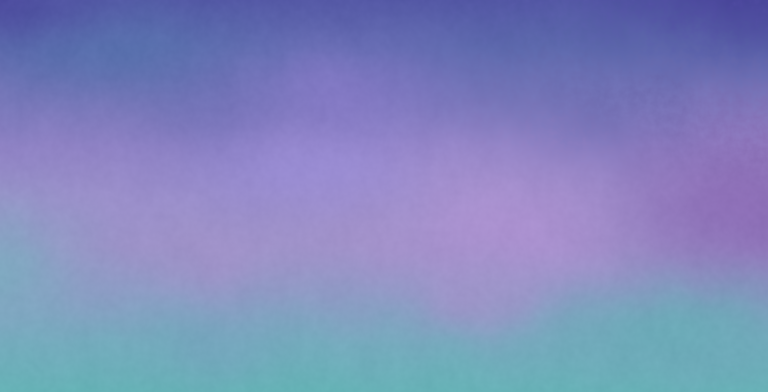
A WebGL 2 fragment shader for this background:

```glsl
#version 300 es
precision highp float;

uniform vec2 u_resolution;
out vec4 fragColor;

// Vertical ramp, evenly spaced from bottom to top
const int STOPS = 9;
const vec3 RAMP[STOPS] = vec3[STOPS](
  vec3(0.40, 0.70, 0.715), vec3(0.455, 0.67, 0.74), vec3(0.55, 0.61, 0.77),
  vec3(0.61, 0.575, 0.785), vec3(0.605, 0.56, 0.79), vec3(0.56, 0.51, 0.77),
  vec3(0.46, 0.46, 0.72), vec3(0.36, 0.41, 0.675), vec3(0.325, 0.34, 0.645));

// Glow colours
const vec3 INDIGO = vec3(0.28, 0.26, 0.60);
const vec3 STEEL = vec3(0.33, 0.46, 0.68);
const vec3 DUSK = vec3(0.41, 0.42, 0.69);
const vec3 VIOLET = vec3(0.54, 0.48, 0.79);
const vec3 PERIWINKLE = vec3(0.60, 0.55, 0.84);
const vec3 ORCHID = vec3(0.68, 0.57, 0.82);
const vec3 PLUM = vec3(0.55, 0.43, 0.715);
const vec3 MAUVE = vec3(0.63, 0.57, 0.785);
const vec3 AQUA = vec3(0.48, 0.68, 0.75);
const vec3 TEAL = vec3(0.42, 0.67, 0.72);
const vec3 SLATE = vec3(0.46, 0.63, 0.74);

// Texture controls
const float WARP_SCALE = 5.0;
const float WARP_AMOUNT = 0.045;
const float GRAIN_SCALE = 48.0;
const float GRAIN_AMOUNT = 0.022;
const float ROUGH_EDGE = 0.07;
const float BRUSH_AMOUNT = 0.022;
const vec2 BRUSH_SCALE = vec2(14.0, 9.0);

vec2 hashGradient(vec2 cell) {
  vec3 q = fract(cell.xyx * vec3(0.1031, 0.1030, 0.0973));
  q += dot(q, q.yzx + 33.33);
  float angle = 6.28318 * fract((q.x + q.y) * q.z);
  return vec2(cos(angle), sin(angle));
}

float gradientNoise(vec2 p) {
  vec2 i = floor(p), f = fract(p);
  vec2 u = f * f * f * (f * (f * 6.0 - 15.0) + 10.0);
  float a = dot(hashGradient(i), f);
  float b = dot(hashGradient(i + vec2(1, 0)), f - vec2(1, 0));
  float c = dot(hashGradient(i + vec2(0, 1)), f - vec2(0, 1));
  float d = dot(hashGradient(i + 1.0), f - 1.0);
  return mix(mix(a, b, u.x), mix(c, d, u.x), u.y);
}

float fbm(vec2 p) {
  float sum = 0.0, gain = 0.5;
  for (int k = 0; k < 4; k++) {
    sum += gain * gradientNoise(p);
    p = p * 2.03 + 17.1;
    gain *= 0.5;
  }
  return sum;
}

vec3 verticalRamp(float y) {
  float t = clamp(y, 0.0, 1.0) * float(STOPS - 1);
  int k = min(int(t), STOPS - 2);
  return mix(RAMP[k], RAMP[k + 1], t - float(k));
}

// Blends an elliptical Gaussian patch over the base
vec3 glow(vec3 base, vec2 p, vec2 center, vec2 radius, vec3 tint, float amount) {
  vec2 d = (p - center) / radius;
  return mix(base, tint, amount * exp(-dot(d, d)));
}

void main() {
  vec2 uv = gl_FragCoord.xy / u_resolution;
  vec2 plane = gl_FragCoord.xy / u_resolution.y;

  // Soft cloud warp, with a rougher brush edge at the upper right
  vec2 warp = vec2(fbm(plane * WARP_SCALE), fbm(plane * WARP_SCALE + 41.7));
  float rough = smoothstep(0.45, 0.8, uv.x) * smoothstep(0.5, 0.7, uv.y);
  float grain = fbm(plane * GRAIN_SCALE);
  float brush = fbm(plane * BRUSH_SCALE + 7.3);
  vec2 p = uv + WARP_AMOUNT * warp + ROUGH_EDGE * rough * grain;

  vec3 color = verticalRamp(p.y);

  // Upper sky
  color = glow(color, p, vec2(0.17, 0.86), vec2(0.15, 0.11), STEEL, 0.55);
  color = glow(color, p, vec2(0.00, 1.00), vec2(0.08, 0.09), INDIGO, 0.50);
  color = glow(color, p, vec2(0.98, 1.02), vec2(0.14, 0.14), INDIGO, 0.85);
  color = glow(color, p, vec2(0.79, 0.71), vec2(0.12, 0.13), DUSK, 0.60);
  color = glow(color, p, vec2(0.28, 0.71), vec2(0.08, 0.14), DUSK, 0.40);
  color = glow(color, p, vec2(0.44, 0.77), vec2(0.13, 0.13), VIOLET, 0.65);

  // Middle haze
  color = glow(color, p, vec2(0.41, 0.55), vec2(0.15, 0.12), PERIWINKLE, 0.70);
  color = glow(color, p, vec2(0.28, 0.35), vec2(0.10, 0.09), MAUVE, 0.70);
  color = glow(color, p, vec2(0.48, 0.39), vec2(0.12, 0.09), MAUVE, 0.70);
  color = glow(color, p, vec2(0.67, 0.41), vec2(0.15, 0.19), ORCHID, 0.85);
  color = glow(color, p, vec2(0.97, 0.48), vec2(0.15, 0.23), PLUM, 0.95);

  // Lower water tones
  color = glow(color, p, vec2(0.00, 0.31), vec2(0.09, 0.15), AQUA, 0.80);
  color = glow(color, p, vec2(0.89, 0.15), vec2(0.17, 0.12), TEAL, 0.95);
  color = glow(color, p, vec2(0.62, 0.23), vec2(0.07, 0.08), MAUVE, 0.60);
  color = glow(color, p, vec2(0.28, 0.12), vec2(0.07, 0.09), SLATE, 0.50);

  // Fine mottling and faint brush marks
  color += GRAIN_AMOUNT * grain * (1.0 + 1.2 * rough) + BRUSH_AMOUNT * brush;
  fragColor = vec4(color, 1.0);
}
```
